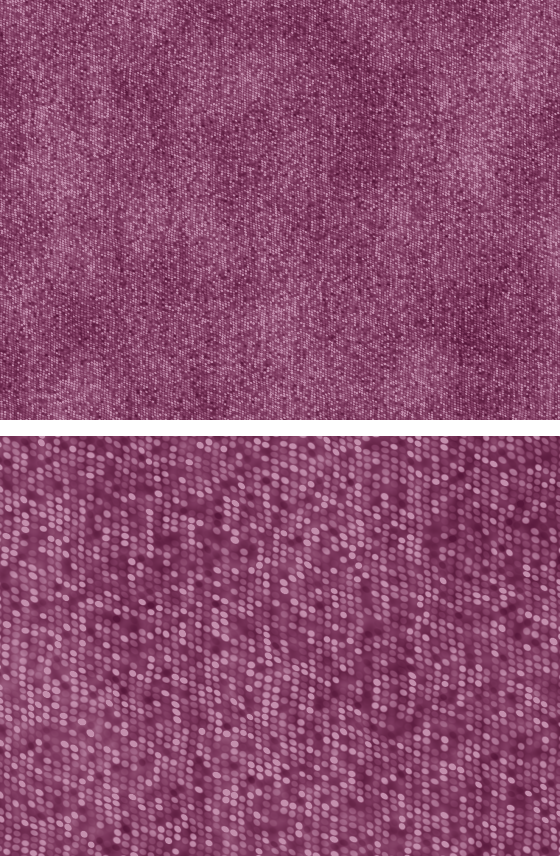
Top: the whole. Bottom: its middle third, enlarged.
Reproduce this texture procedurally as a Shadertoy shader.

```glsl
// Plum woven upholstery: staggered rows of tiny stitches, each with its own
// sheen, over soft worn patches and faint vertical warp streaks. All layers
// add up to one tone, which a colour ramp turns into dyed yarn.

#define STITCHES vec2(150.0, 172.0)  // stitches per canvas height
#define STITCH_SPREAD 2.7            // difference between stitches
#define STITCH_LIFT 0.68             // mean tone of a stitch top
#define GAP_TONE -0.9                // tone of the gaps between stitches
#define WOBBLE 0.7                   // bending of the weave, in stitches
#define PATCH_SCALE 3.2
#define PATCH_AMOUNT 1.2
#define STREAK_AMOUNT 0.6
#define FUZZ_SCALE 95.0
#define FUZZ_AMOUNT 1.4
#define SAMPLES 3                    // antialiasing grid per side

const vec3 YARN[7] = vec3[7](
    vec3(0.34, 0.09, 0.23), vec3(0.41, 0.15, 0.29), vec3(0.49, 0.22, 0.37),
    vec3(0.55, 0.29, 0.43), vec3(0.61, 0.36, 0.50), vec3(0.65, 0.42, 0.55),
    vec3(0.77, 0.56, 0.68));
const float STOPS[7] = float[7](-2.3, -1.44, -0.58, 0.09, 0.64, 1.17, 2.1);

vec2 hash2(vec2 p) {
    vec3 q = fract(p.xyx * vec3(0.1031, 0.1030, 0.0973));
    q += dot(q, q.yzx + 33.33);
    return fract((q.xx + q.yz) * q.zy);
}

vec2 gradientAt(vec2 cell) {
    float angle = 6.28318 * hash2(cell).x;
    return vec2(cos(angle), sin(angle));
}

float gradientNoise(vec2 p) {
    vec2 i = floor(p), f = fract(p);
    vec2 u = f * f * f * (f * (f * 6.0 - 15.0) + 10.0);
    vec2 e = vec2(1.0, 0.0);
    float low = mix(dot(gradientAt(i), f),
                    dot(gradientAt(i + e), f - e), u.x);
    float high = mix(dot(gradientAt(i + e.yx), f - e.yx),
                     dot(gradientAt(i + 1.0), f - 1.0), u.x);
    return mix(low, high, u.y);
}

// Worn areas of the pile, slightly taller than wide
float patches(vec2 p) {
    p = p * vec2(1.25, 0.9) * PATCH_SCALE + 17.0;
    return gradientNoise(p) + 0.6 * gradientNoise(p * 2.3 + 31.0)
         + 0.4 * gradientNoise(p * 5.1 + 57.0);
}

// One rounded, slightly tilted stitch per cell; odd columns sit half a step up
float stitchTone(vec2 p, vec2 bend) {
    vec2 q = p * STITCHES + bend;
    q.y += 0.5 * mod(floor(q.x), 2.0);
    vec2 random = hash2(floor(q) + 11.0);
    vec2 d = 2.0 * fract(q) - 1.0;
    d.y += 0.3 * d.x;
    float top = 1.0 - smoothstep(0.6, 1.1, length(d));
    float sheen = STITCH_LIFT + STITCH_SPREAD * (random.x + random.y - 1.0);
    return mix(GAP_TONE, sheen, top);
}

vec3 yarnColour(float tone) {
    vec3 colour = YARN[0];
    for (int i = 1; i < 7; i++) {
        float t = (tone - STOPS[i - 1]) / (STOPS[i] - STOPS[i - 1]);
        colour = mix(colour, YARN[i], clamp(t, 0.0, 1.0));
    }
    return colour;
}

void mainImage(out vec4 fragColor, in vec2 fragCoord) {
    vec2 p = fragCoord / iResolution.y;

    // Slow layers
    float tone = PATCH_AMOUNT * patches(p);
    tone += STREAK_AMOUNT * gradientNoise(p * vec2(60.0, 3.5) + 83.0);
    tone += FUZZ_AMOUNT * gradientNoise(p * FUZZ_SCALE + 7.0);

    // Weave, averaged over the pixel
    vec2 bend = WOBBLE * vec2(gradientNoise(p * 24.0 + 5.0),
                              gradientNoise(p * 24.0 + 71.0));
    float weave = 0.0;
    for (int y = 0; y < SAMPLES; y++) {
        for (int x = 0; x < SAMPLES; x++) {
            vec2 offset = (vec2(x, y) + 0.5) / float(SAMPLES) - 0.5;
            weave += stitchTone((fragCoord + offset) / iResolution.y, bend);
        }
    }
    tone += weave / float(SAMPLES * SAMPLES);

    fragColor = vec4(yarnColour(tone), 1.0);
}
```
